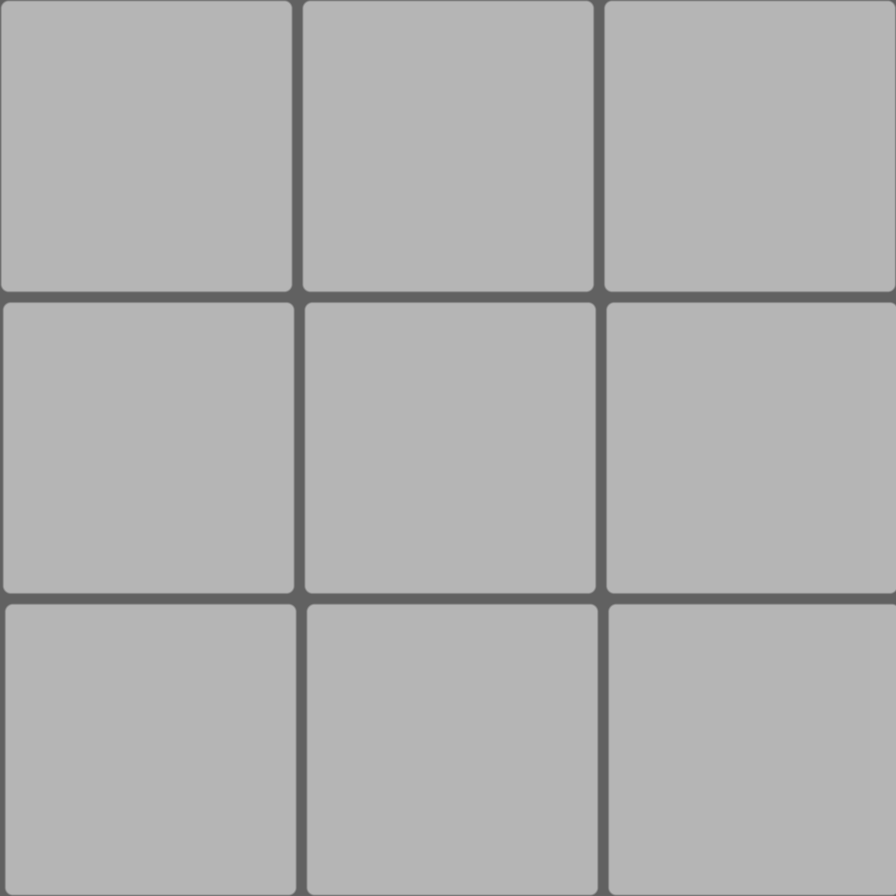
Write a three.js fragment shader that draws this pattern.

```glsl
// Three by three flat grey square tiles with rounded corners and dark joints.
// Each row slides slightly left of the one below; a rounded-box distance
// in the local cell separates tile from joint with a soft narrow rim.

varying vec2 vUv;

float roundedBox(vec2 p, vec2 halfSize, float radius) {
  vec2 q = abs(p) - halfSize + radius;
  return length(max(q, 0.0)) + min(max(q.x, q.y), 0.0) - radius;
}

void main() {
  float pitch = 0.3367;
  vec2 p = vUv - vec2(0.5026, 0.5);

  // Shift each row, then fold into the nearest cell
  float row = floor(p.y / pitch + 0.5);
  p.x += row * 0.0023;
  vec2 cell = (fract(p / pitch + 0.5) - 0.5) * pitch;

  // Tile face over the joint, with a smooth rim
  float d = roundedBox(cell, vec2(0.1623), 0.0085);
  float tile = 1.0 - smoothstep(-0.0016, 0.0016, d);
  vec3 joint = vec3(0.38);
  vec3 face = vec3(0.71);
  gl_FragColor = vec4(mix(joint, face, tile), 1.0);
}
```
